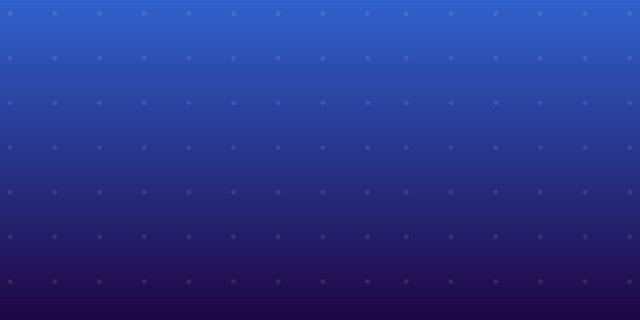
A WebGL 1 fragment shader for this background:

```glsl
precision highp float;
// Vertical blue-to-violet gradient under a sparse grid of faint white dots.
// The dot grid lives in a tile that is not a whole number of dot steps wide,
// so the step across is shorter where one tile meets the next.

uniform vec2 u_resolution;

// Lengths are fractions of the canvas height
#define TOP_COLOR vec3(0.188, 0.380, 0.800)
#define BOTTOM_COLOR vec3(0.120, 0.020, 0.265)
#define DOT_COLOR vec3(1.0)
#define DOT_OPACITY 0.095
#define DOT_RADIUS 0.0073
#define DOT_STEP 0.1396
#define FIRST_DOT vec2(0.0318, 0.0422)
#define TILE_WIDTH 1.238

// Distance from p to the nearest dot centre
float dotDistance(vec2 p) {
  vec2 cell = (p - FIRST_DOT) / DOT_STEP;
  return length(fract(cell + 0.5) - 0.5) * DOT_STEP;
}

void main() {
  float pixel = 1.0 / u_resolution.y;
  vec2 p = gl_FragCoord.xy * pixel;

  // Background gradient
  vec3 color = mix(BOTTOM_COLOR, TOP_COLOR, p.y);

  // Dots, measured from the top left corner of each tile
  vec2 tilePos = vec2(mod(p.x, TILE_WIDTH), 1.0 - p.y);
  float edge = dotDistance(tilePos) - DOT_RADIUS;
  float coverage = 1.0 - smoothstep(-0.75 * pixel, 0.75 * pixel, edge);
  color = mix(color, DOT_COLOR, DOT_OPACITY * coverage);

  gl_FragColor = vec4(color, 1.0);
}
```
